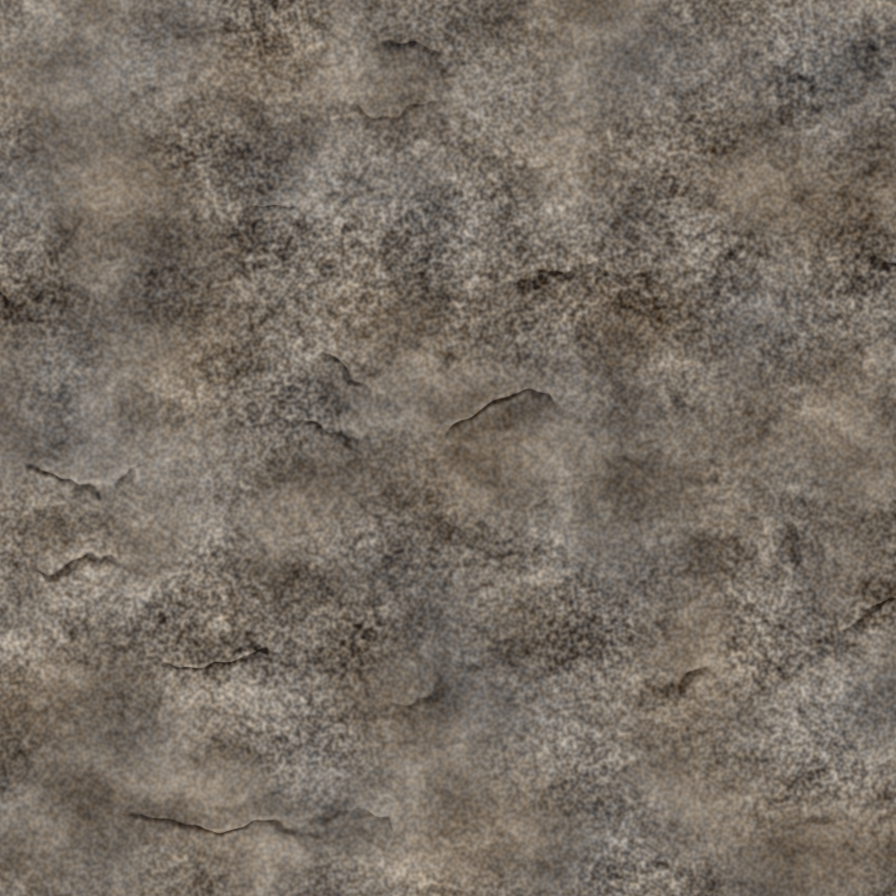
Write a WebGL 1 fragment shader that draws this texture.

```glsl
precision highp float;
// Weathered earthy rock: gritty brown-grey ground with clods, pits and short ledge cracks.

uniform vec2 u_resolution;

#define DARK_EARTH  vec3(0.300, 0.268, 0.238)
#define PALE_STONE  vec3(0.640, 0.600, 0.550)
#define BASE_TONE   0.49   // mean position between dark and pale
#define PATCH_GAIN  0.75   // broad light and dark areas
#define CLOD_GAIN   0.95   // lumps of middle size
#define GRAIN_GAIN  0.50   // fine grit
#define GRAIN_SCALE 195.0  // grit cells across the canvas
#define CRACK_DEPTH 0.62
#define CRACK_WIDTH 0.085
#define TINT_AMOUNT 0.035  // warm and cool drift

float hash(vec2 p) {
    vec3 q = fract(p.xyx * 0.1031);
    q += dot(q, q.yzx + 33.33);
    return fract((q.x + q.y) * q.z);
}

// Dot product of a random unit gradient with the offset from its lattice corner.
float cornerSlope(vec2 cell, vec2 offset) {
    float angle = 6.2832 * hash(cell);
    return dot(vec2(cos(angle), sin(angle)), offset);
}

float gradientNoise(vec2 p) {
    vec2 cell = floor(p);
    vec2 f = p - cell;
    vec2 u = f * f * f * (f * (f * 6.0 - 15.0) + 10.0);
    vec2 e = vec2(1.0, 0.0);
    float low  = mix(cornerSlope(cell, f), cornerSlope(cell + e.xy, f - e.xy), u.x);
    float high = mix(cornerSlope(cell + e.yx, f - e.yx), cornerSlope(cell + e.xx, f - e.xx), u.x);
    return mix(low, high, u.y);
}

float fbm(vec2 p) {
    float sum = 0.0;
    float amplitude = 0.5;
    for (int i = 0; i < 4; i++) {
        sum += amplitude * gradientNoise(p);
        p = p * 2.03 + vec2(17.3, 41.7);
        amplitude *= 0.5;
    }
    return sum;
}

vec2 rotate(vec2 p, float angle) {
    float c = cos(angle);
    float s = sin(angle);
    return vec2(c * p.x - s * p.y, s * p.x + c * p.y);
}

// Flattened field whose zero lines run mostly sideways.
float ledgeField(vec2 p) {
    vec2 q = p * vec2(5.0, 12.0) + 63.0;
    return gradientNoise(q) + 0.35 * gradientNoise(q * 2.6 + 9.0);
}

void main() {
    vec2 uv = gl_FragCoord.xy / u_resolution.y;

    // Ragged outlines from a two-scale warp
    vec2 bend = vec2(gradientNoise(uv * 11.0 + 5.0), gradientNoise(uv * 11.0 + 87.0));
    vec2 fray = vec2(gradientNoise(uv * 47.0 + 31.0), gradientNoise(uv * 47.0 + 143.0));
    vec2 warped = uv + 0.030 * bend + 0.010 * fray;

    // Broad patches and clods
    float patches = fbm(warped * vec2(3.0, 4.0) + 21.0);
    float clods = fbm(warped * vec2(12.0, 16.0) + 52.0);
    float tone = BASE_TONE + PATCH_GAIN * patches + CLOD_GAIN * clods;

    // Grit, coarse and contrasty in rough areas, faint in worn ones
    float rough = smoothstep(-0.25, 0.30, fbm(warped * 5.0 + 113.0));
    vec2 gritPoint = rotate(uv, 0.6) * GRAIN_SCALE;
    float fine = gradientNoise(gritPoint + 7.0);
    float coarse = gradientNoise(rotate(uv, 1.1) * GRAIN_SCALE * 0.52 + 211.0);
    float crumbs = gradientNoise(warped * vec2(58.0, 66.0) + 301.0);
    float grit = fine + 0.85 * coarse + 0.45 * crumbs;
    tone += GRAIN_GAIN * mix(0.62, 1.45, rough) * grit;

    // Dark pits and pale chips
    float pits = smoothstep(0.24, 0.50, gradientNoise(warped * vec2(30.0, 38.0) + 401.0));
    float chips = smoothstep(0.30, 0.55, gradientNoise(warped * vec2(36.0, 44.0) + 503.0));
    tone += rough * (0.32 * chips - 0.42 * pits);

    // Ledges: a shadow under each lip and a lit rim above it
    float ledge = ledgeField(warped);
    float rise = ledgeField(warped + vec2(0.0, 0.006)) - ledge;
    float facing = smoothstep(0.0, 0.06, rise);
    float broken = smoothstep(0.02, 0.28, gradientNoise(uv * vec2(6.0, 8.0) + 601.0));
    float shadow = smoothstep(-2.0 * CRACK_WIDTH, 0.0, ledge) * (1.0 - smoothstep(0.0, 0.6 * CRACK_WIDTH, ledge));
    float rim = smoothstep(0.3 * CRACK_WIDTH, CRACK_WIDTH, ledge) * (1.0 - smoothstep(CRACK_WIDTH, 3.0 * CRACK_WIDTH, ledge));
    tone += facing * broken * (0.20 * rim - CRACK_DEPTH * shadow);

    // Colour with a slight warm or cool drift
    vec3 color = mix(DARK_EARTH, PALE_STONE, clamp(tone, -0.45, 1.40));
    float warmth = gradientNoise(uv * 7.0 + 701.0) + 0.9 * gradientNoise(uv * 105.0 + 809.0);
    color += TINT_AMOUNT * warmth * vec3(0.8, 0.0, -1.0);
    gl_FragColor = vec4(color, 1.0);
}
```
